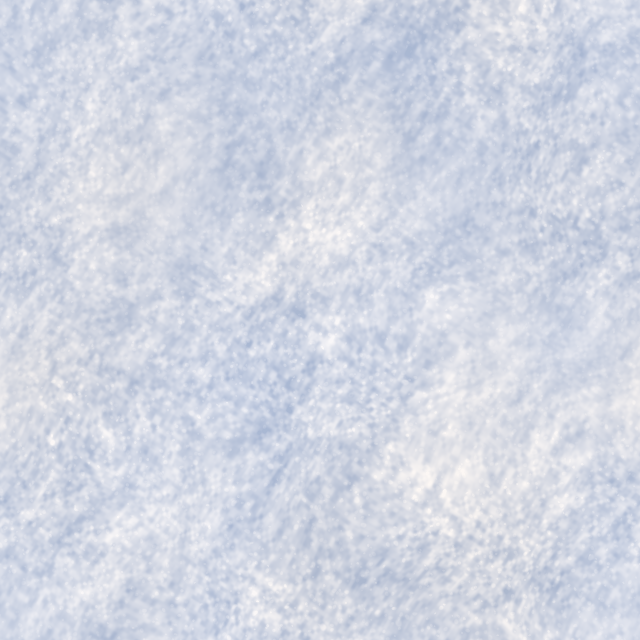
A three.js fragment shader for this texture:

```glsl
// Sunlit granular snow: broad blue hollows and warm crests, slanting wind-packed
// clumps lit from the upper left, fine soft grain and scattered pale ice crystals.
// All noise lives on slanted whole-number lattices whose corners wrap with the tile.
varying vec2 vUv;

vec3 hash3(vec2 cell, float seed) {
  vec3 p = fract(vec3(cell.xyx + seed * 17.0) * vec3(0.1031, 0.1030, 0.0973));
  p += dot(p, p.yxz + 33.33);
  return fract((p.xxy + p.yzz) * p.zyx);
}

// Value of one lattice corner, reduced to its equivalent inside the unit tile.
float corner(vec2 i, vec2 across, vec2 along, float area) {
  vec2 home = vec2(along.y * i.x - across.y * i.y, across.x * i.y - along.x * i.x);
  return hash3(floor(mod(home + 0.5, area)), area * 0.01).x * 2.0 - 1.0;
}

// Signed smooth noise; "across" and "along" are whole-number wave vectors.
float noise(vec2 uv, vec2 across, vec2 along) {
  float area = across.x * along.y - across.y * along.x;
  vec2 p = vec2(dot(uv, across), dot(uv, along));
  vec2 i = floor(p);
  vec2 f = p - i;
  f = f * f * f * (f * (f * 6.0 - 15.0) + 10.0);
  float low = mix(corner(i, across, along, area),
                  corner(i + vec2(1, 0), across, along, area), f.x);
  float high = mix(corner(i + vec2(0, 1), across, along, area),
                   corner(i + vec2(1, 1), across, along, area), f.x);
  return mix(low, high, f.y);
}

// Wind-packed clumps, stretched up to the right.
float clumps(vec2 uv) {
  return 0.36 * noise(uv, vec2(11, -8), vec2(4, 6))
       + 0.36 * noise(uv, vec2(23, -15), vec2(9, 13))
       + 0.34 * noise(uv, vec2(43, -29), vec2(21, 32));
}

// Soft crystal grain at two sizes.
float grain(vec2 uv) {
  return 0.55 * noise(uv, vec2(83, -57), vec2(46, 65))
       + 0.50 * noise(uv, vec2(139, -87), vec2(83, 121));
}

// Scattered round crystals on a wrapped grid; "share" is the filled fraction.
float crystals(vec2 uv, float count, float share, float radius) {
  vec2 p = uv * count;
  vec2 cell = floor(p);
  float glow = 0.0;
  for (int y = -1; y <= 1; y++) {
    for (int x = -1; x <= 1; x++) {
      vec2 spot = cell + vec2(x, y);
      vec2 home = floor(mod(spot + 0.5, count));
      vec3 place = hash3(home, count);
      vec3 look = hash3(home, count + 5.0);
      float size = radius * (0.5 + 0.7 * look.y);
      float reach = length(p - spot - place.xy);
      float body = 1.0 - smoothstep(size * 0.45, size * 1.15, reach);
      glow = max(glow, body * step(look.x, share) * (0.45 + 0.55 * place.z));
    }
  }
  return glow;
}

void main() {
  // Bend the lattices slightly so the clumps wander.
  vec2 bend = vec2(noise(vUv, vec2(7, -3), vec2(3, 6)),
                   noise(vUv, vec2(6, -4), vec2(5, 7)));
  vec2 uv = vUv + 0.012 * bend;

  // Broad hollows and crests.
  float broad = 0.65 * noise(uv, vec2(3, -1), vec2(1, 4))
              + 0.45 * noise(uv, vec2(6, -3), vec2(2, 5));

  // Slanted relief with light from the upper left.
  vec2 toLight = vec2(-0.0045, 0.0055);
  float height = clumps(uv);
  float relief = height - clumps(uv + toLight);

  // Grain is crisp in some patches and powdery in others.
  float crispness = 0.95 + 0.4 * noise(vUv, vec2(5, -2), vec2(2, 5));
  vec2 ragged = vUv + 0.0016 * vec2(noise(vUv, vec2(91, -62), vec2(60, 90)),
                                    noise(vUv, vec2(97, -58), vec2(57, 92)));
  float speckle = grain(uv);
  float sparkle = 0.16 * crystals(ragged, 96.0, 0.38, 0.34)
                + 0.20 * crystals(ragged, 43.0, 0.16, 0.26);

  float light = 0.53 + 0.27 * broad + 0.30 * height + 0.22 * relief
              + crispness * (0.33 * speckle + sparkle);
  light = clamp(light, 0.02, 1.06);

  // Blue shade to near-white, with warm crests and cool hollows.
  vec3 shade = vec3(0.66, 0.715, 0.82);
  vec3 sunlit = vec3(0.96, 0.955, 0.965);
  float warmth = 0.8 * broad + 0.7 * noise(vUv, vec2(4, -1), vec2(1, 3));
  vec3 snow = mix(shade, sunlit, light) + warmth * vec3(0.014, 0.0, -0.022);
  gl_FragColor = vec4(clamp(snow, 0.0, 1.0), 1.0);
}
```
